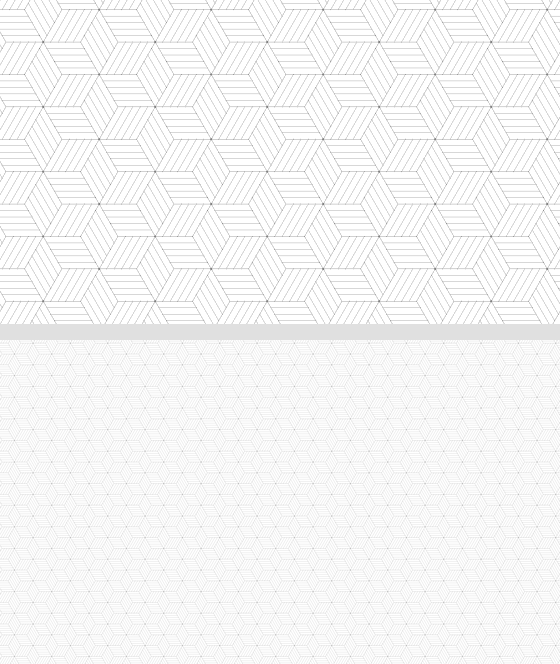
Top: one tile. Bottom: repeated 3 by 3.
A Shadertoy shader for this pattern:

```glsl
// Rhombic tiling: each rhombus is ruled with thin parallel lines, with dots at the line ends.
// Space is folded onto the nearest six-way node, then onto one 60 degree sector of its
// hexagon, where the rulings and dots are plain distances. Whole repeats make it tile.

const float REPEATS = 5.0;                  // cells across and down, two nodes per cell
const vec2  NODE_OFFSET = vec2(0.386, 0.351); // first node, in cells from the lower left
const float STRIPES = 5.0;                  // stripes in each rhombus

// Sizes in units of the vertical node spacing
const float RULE_HALF_WIDTH = 0.0024;
const float EDGE_HALF_WIDTH = 0.0028;
const float DOT_RADIUS = 0.0065;
const float NODE_RADIUS = 0.018;

const vec3 PAPER = vec3(1.0);
const vec3 INK = vec3(0.50);

const float SQRT3 = 1.7320508;
const float SECTOR = 1.0471976;             // 60 degrees
const vec2  CELL = vec2(SQRT3, 1.0);
const vec2  SPOKE = vec2(0.5, 0.5 * SQRT3); // upper side of the sector

// Share of a pixel covered by a line, exact even when it is thinner than the pixel
float lineCover(float d, float halfWidth, float pixel) {
    return clamp((halfWidth - d) / pixel + 0.5, 0.0, 1.0)
         - clamp((-halfWidth - d) / pixel + 0.5, 0.0, 1.0);
}

float discCover(float d, float radius, float pixel) {
    return clamp((radius - d) / pixel + 0.5, 0.0, 1.0);
}

// Offset from the nearest node of the centred rectangular lattice
vec2 toNearestNode(vec2 p) {
    vec2 a = mod(p + 0.5 * CELL, CELL) - 0.5 * CELL;
    vec2 b = mod(p, CELL) - 0.5 * CELL;
    return dot(a, a) < dot(b, b) ? a : b;
}

// Turn by whole sixths until the point lies between 0 and 60 degrees
vec2 toFirstSector(vec2 q) {
    float turn = floor(atan(q.y, q.x) / SECTOR) * SECTOR;
    float c = cos(turn), s = sin(turn);
    return vec2(c * q.x + s * q.y, c * q.y - s * q.x);
}

void mainImage(out vec4 fragColor, in vec2 fragCoord) {
    vec2 cells = fragCoord / iResolution.xy * REPEATS - NODE_OFFSET;
    float pixel = REPEATS / iResolution.y;
    vec2 q = toFirstSector(toNearestNode(cells * CELL));

    // Rulings parallel to the upper spoke
    float across = (SQRT3 * q.x - q.y) * STRIPES;
    float ruleDistance = abs(across - round(across)) * 0.5 / STRIPES;
    float ink = lineCover(ruleDistance, RULE_HALF_WIDTH, pixel);

    // Mirror onto the nearer spoke: x runs along it, y away from it
    vec2 mirrored = vec2(dot(q, SPOKE), SPOKE.y * q.x - SPOKE.x * q.y);
    vec2 along = q.y < mirrored.y ? q : mirrored;
    ink = max(ink, lineCover(abs(along.y), EDGE_HALF_WIDTH, pixel));

    // Dots where rulings meet an edge, and a heavier one at the node
    float spacing = 1.0 / (SQRT3 * STRIPES);
    float index = clamp(round(along.x / spacing), 1.0, STRIPES);
    float dotDistance = length(along - vec2(index * spacing, 0.0));
    ink = max(ink, discCover(dotDistance, DOT_RADIUS, pixel));
    ink = max(ink, discCover(length(q), NODE_RADIUS, pixel));

    fragColor = vec4(mix(PAPER, INK, ink), 1.0);
}
```
